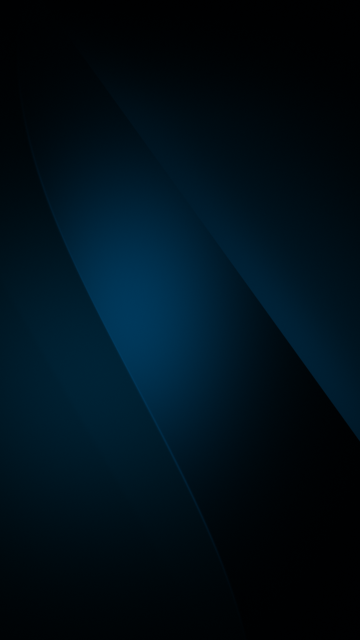
Give the GLSL for this background, as a WebGL 2 fragment shader.

```glsl
#version 300 es
precision highp float;
// Dark blue background of three overlapping sheets: a left sheet bounded by
// an S-shaped curve, a glowing middle sheet and a right sheet with a straight
// diagonal edge. Each sheet is lit by soft Gaussian glows in 0..1 canvas units.

uniform vec2 u_resolution;
out vec4 outColor;

// Sheet tints, scaled by the light that falls on them
const vec3 MIDDLE_TINT = vec3(0.0, 0.218, 0.350);
const vec3 LEFT_TINT   = vec3(0.0, 0.132, 0.202);
const vec3 STREAK_TINT = vec3(0.0, 0.050, 0.083);
const vec3 RIGHT_TINT  = vec3(0.0, 0.082, 0.130);
const vec3 RIM_TINT    = vec3(0.0, 0.055, 0.095);
const vec3 BASE        = vec3(0.0, 0.003, 0.006);

// Glow centres and radii
const vec2 MIDDLE_CENTER = vec2(0.36, 0.50);
const vec2 MIDDLE_RADIUS = vec2(0.315, 0.245);
const vec2 LEFT_CENTER   = vec2(0.26, 0.415);
const vec2 LEFT_RADIUS   = vec2(0.52, 0.265);

// Light on the right sheet: x = width from the edge, y = height along it
const vec2  STREAK_SIZE   = vec2(0.13, 0.30);
const float STREAK_HEIGHT = 0.49;
const vec2  SHEEN_SIZE    = vec2(0.50, 0.36);
const float SHEEN_HEIGHT  = 0.55;

// Left curve: cubic x(y) around a pivot; right edge and fold: straight lines
const vec2  CURVE_PIVOT = vec2(0.347, 0.43);
const vec3  CURVE_COEFF = vec3(-0.939, 0.12, 1.13);
const vec2  EDGE_POINT  = vec2(1.0, 0.31);
const float EDGE_SLOPE  = -1.279;
const vec2  FOLD_POINT  = vec2(0.22, 0.35);
const float FOLD_SLOPE  = -1.03;
const float FOLD_DEPTH  = 0.06;
const float RIM_WIDTH   = 0.0035;

float bell(float x, float width) {
    return exp(-x * x / (width * width));
}

float glow(vec2 uv, vec2 center, vec2 radius) {
    vec2 q = (uv - center) / radius;
    return exp(-dot(q, q));
}

float hash(vec2 p) {
    return fract(sin(dot(p, vec2(12.99, 78.23))) * 43758.5);
}

// Horizontal offset from the S-curve, positive to its right
float curveOffset(vec2 uv) {
    float d = uv.y - CURVE_PIVOT.y;
    float x = CURVE_PIVOT.x + d * (CURVE_COEFF.x + d * (CURVE_COEFF.y + d * CURVE_COEFF.z));
    return uv.x - x;
}

// Horizontal offset from a straight line, positive to its right
float lineOffset(vec2 uv, vec2 point, float slope) {
    return uv.x - point.x - slope * (uv.y - point.y);
}

void main() {
    vec2 uv = gl_FragCoord.xy / u_resolution;
    float soft = 1.0 / u_resolution.x;
    float curve = curveOffset(uv);
    float edge = lineOffset(uv, EDGE_POINT, EDGE_SLOPE);
    float fold = lineOffset(uv, FOLD_POINT, FOLD_SLOPE);

    // Middle sheet
    vec3 color = MIDDLE_TINT * glow(uv, MIDDLE_CENTER, MIDDLE_RADIUS);

    // Right sheet: a streak along its edge over a wide sheen, fading at the top
    vec2 place = vec2(edge, uv.y);
    vec3 right = STREAK_TINT * glow(place, vec2(0.0, STREAK_HEIGHT), STREAK_SIZE)
               + RIGHT_TINT * glow(place, vec2(0.0, SHEEN_HEIGHT), SHEEN_SIZE);
    right *= smoothstep(1.02, 0.80, uv.y);
    color = mix(color, right, smoothstep(-soft, soft, edge));

    // Left sheet with a faint diagonal fold
    float foldShade = 1.0 - FOLD_DEPTH * smoothstep(0.012, -0.012, fold);
    vec3 left = LEFT_TINT * glow(uv, LEFT_CENTER, LEFT_RADIUS) * foldShade;
    color = mix(left, color, smoothstep(-soft, soft, curve));

    // Thin lit rim on the curve, strongest below the middle
    float rimLight = bell(uv.y - 0.28, 0.17) + 0.5 * bell(uv.y - 0.68, 0.14);
    color += RIM_TINT * bell(curve, RIM_WIDTH) * rimLight;

    // Slight dither against banding
    color += BASE + (hash(gl_FragCoord.xy) - 0.5) / 255.0;
    outColor = vec4(max(color, 0.0), 1.0);
}
```
